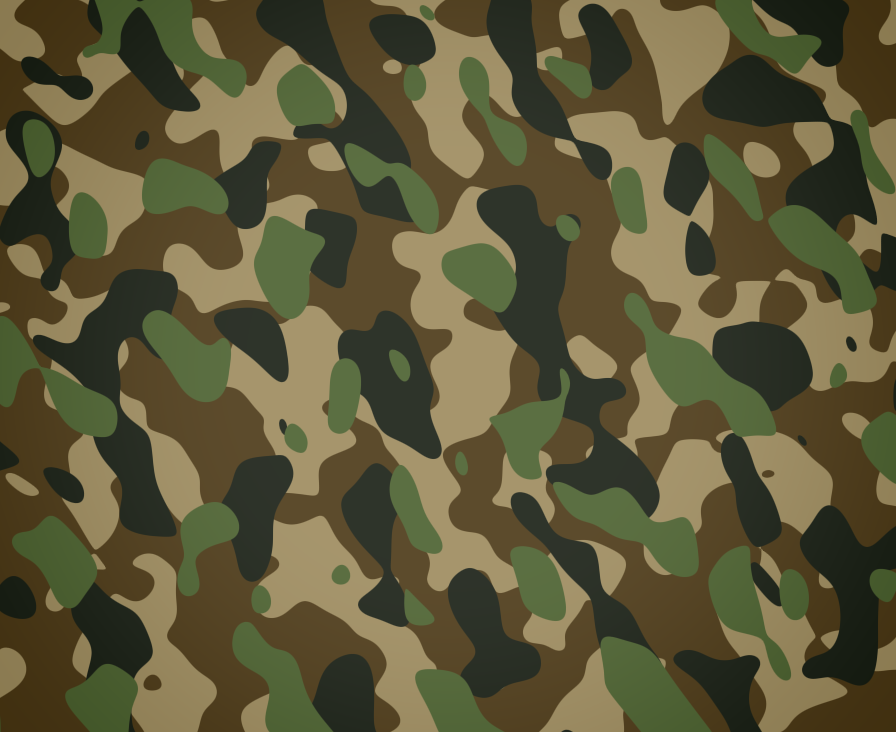
Give the GLSL for this pattern, as a Shadertoy shader.

```glsl
const vec3 TAN_COLOR   = vec3(0.650, 0.585, 0.425);
const vec3 BROWN_COLOR = vec3(0.362, 0.294, 0.172);
const vec3 DARK_COLOR  = vec3(0.180, 0.202, 0.164);
const vec3 GREEN_COLOR = vec3(0.358, 0.435, 0.258);

// Lowest and highest frequency of each layer, in cycles per canvas height
const vec2 TAN_BAND   = vec2(3.3, 17.0);
const vec2 DARK_BAND  = vec2(3.0, 14.0);
const vec2 GREEN_BAND = vec2(3.3, 14.0);

// Thresholds in standard deviations: higher means less cover
const float TAN_LEVEL   = 0.22;
const float DARK_LEVEL  = 0.61;
const float GREEN_LEVEL = 1.00;

// Grain direction in radians and elongation of each layer
const vec2 TAN_GRAIN   = vec2(-1.30, 1.15);
const vec2 DARK_GRAIN  = vec2(-1.00, 1.40);
const vec2 GREEN_GRAIN = vec2(-1.00, 1.65);

const vec3  VIGNETTE_LOSS  = vec3(0.112, 0.110, 0.112);
const vec2  VIGNETTE_RANGE = vec2(0.27, 0.83);
const float EDGE_SOFTNESS  = 0.6;
const int   WAVES = 48;
const float PI = 3.14159;

float hash(vec2 p) {
    p = fract(p * vec2(0.1031, 0.1137) + 0.37);
    p += dot(p, p.yx + 33.33);
    return fract((p.x + p.y) * p.x * 7.13);
}

// Rotate into the grain direction and stretch along it, keeping area
vec2 alignToGrain(vec2 p, vec2 grain) {
    float c = cos(grain.x), s = sin(grain.x);
    float stretch = sqrt(grain.y);
    return vec2((c * p.x + s * p.y) / stretch, (c * p.y - s * p.x) * stretch);
}

// Layered sines in scattered directions, scaled to unit variance
float waveField(vec2 p, vec2 band, float seed) {
    float sum = 0.0, power = 0.0;
    for (int i = 0; i < WAVES; i++) {
        float n = float(i);
        float angle = PI * (n + hash(vec2(n, seed))) / float(WAVES);
        float freq  = mix(band.x, band.y, hash(vec2(n + 51.0, seed)));
        float phase = 2.0 * PI * hash(vec2(n + 107.0, seed));
        float amp   = 1.0 / freq;
        sum   += amp * sin(2.0 * PI * freq * dot(p, vec2(cos(angle), sin(angle))) + phase);
        power += 0.5 * amp * amp;
    }
    return sum * inversesqrt(power);
}

// Smooth-edged patches where the field rises above its level
float patches(vec2 p, vec2 band, vec2 grain, float level, float seed) {
    float field = waveField(alignToGrain(p, grain), band, seed) - level;
    float edge = EDGE_SOFTNESS * fwidth(field) + 1e-5;
    return smoothstep(-edge, edge, field);
}

void mainImage(out vec4 fragColor, in vec2 fragCoord) {
    vec2 p = (fragCoord - 0.5 * iResolution.xy) / iResolution.y;

    // Stack the layers from ground to top
    vec3 color = BROWN_COLOR;
    color = mix(color, TAN_COLOR,   patches(p, TAN_BAND, TAN_GRAIN, TAN_LEVEL, 3.0));
    color = mix(color, DARK_COLOR,  patches(p, DARK_BAND, DARK_GRAIN, DARK_LEVEL, 17.0));
    color = mix(color, GREEN_COLOR, patches(p, GREEN_BAND, GREEN_GRAIN, GREEN_LEVEL, 29.0));

    // Darken towards the border
    float shade = smoothstep(VIGNETTE_RANGE.x, VIGNETTE_RANGE.y, length(p));
    fragColor = vec4(max(color - VIGNETTE_LOSS * shade, 0.0), 1.0);
}
```
